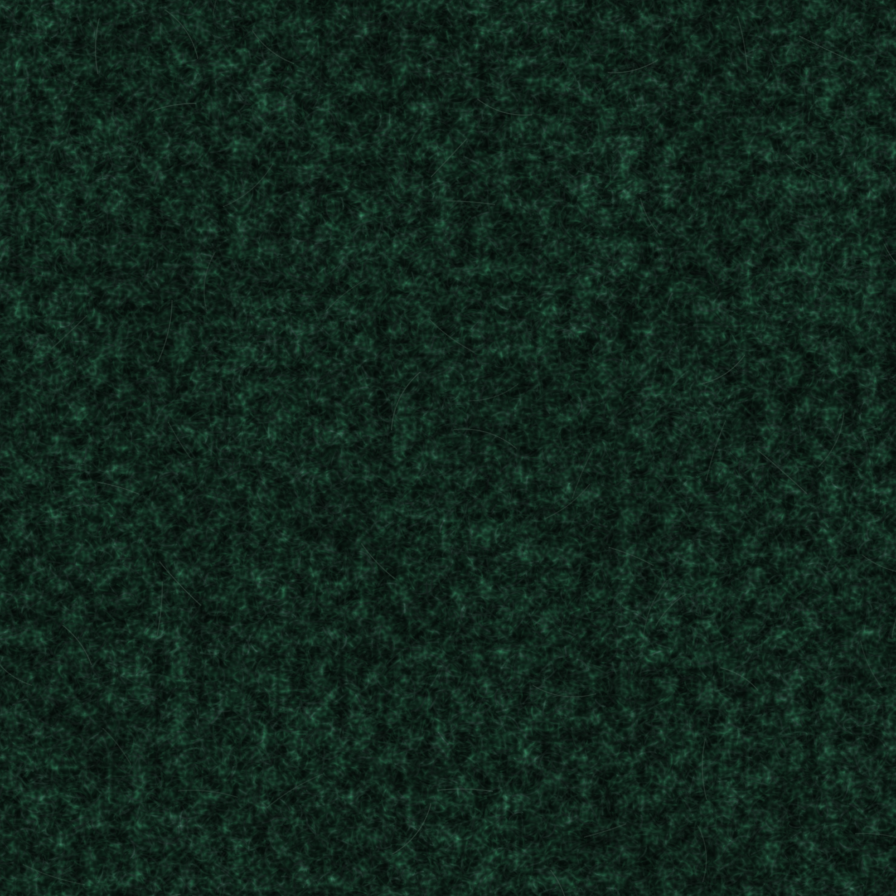
This texture is drawn by a WebGL 1 fragment shader. Its source:

```glsl
precision highp float;
// Dark green felted wool: a shaded, grainy ground of gradient noise is covered
// by layers of short bent fibres, one per jittered grid cell, in green and grey.
// Rare long pale hairs lie on top; soft noise clumps vary the light.

uniform vec2 u_resolution;

#define FIBRE_LAYERS 11
#define FIBRE_CELLS 40.0      // cells per canvas height in the coarsest layer
#define FIBRE_WIDTH 0.0009    // half width, in canvas heights
#define FIBRE_OPACITY 0.62
#define GREY_SHARE 0.62
#define GRAIN_SCALE 185.0
#define GRAIN_DEPTH 0.85
#define CLUMP_SCALE 44.0
#define CLUMP_DEPTH 0.62
#define BLOTCH_DEPTH 0.22
#define HAIR_CELLS 11.0
#define EXPOSURE 1.0

const float HALF_PI = 1.5708;
const vec3 SHADOW = vec3(0.030, 0.085, 0.060);
const vec3 DEEP_GREEN = vec3(0.040, 0.110, 0.076);
const vec3 LIT_GREEN = vec3(0.085, 0.215, 0.150);
const vec3 COOL_GREY = vec3(0.165, 0.195, 0.200);
const vec3 PALE_HAIR = vec3(0.270, 0.350, 0.310);

vec3 hash3(vec2 p) {
  vec3 q = fract(vec3(p.xyx) * vec3(0.1031, 0.1030, 0.0973));
  q += dot(q, q.yxz + 33.33);
  return fract((q.xxy + q.yzz) * q.zyx);
}

float corner(vec2 cell, vec2 offset) {
  float angle = 4.0 * HALF_PI * hash3(cell).x;
  return dot(vec2(cos(angle), sin(angle)), offset);
}

float gradientNoise(vec2 p) {
  vec2 i = floor(p), f = fract(p);
  vec2 u = f * f * f * (f * (f * 6.0 - 15.0) + 10.0);
  vec2 e = vec2(0.0, 1.0);
  return mix(mix(corner(i, f), corner(i + e.yx, f - e.yx), u.x),
             mix(corner(i + e.xy, f - e.xy), corner(i + e.yy, f - e.yy), u.x), u.y);
}

// Coverage of one bent strand around the origin; all lengths in cell units.
float strand(vec2 p, vec3 shape, float halfWidth, float pixel) {
  float turn = 2.0 * shape.x - 1.0;
  float angle = HALF_PI * mix(turn, turn * turn * turn, 0.3);
  float c = cos(angle), s = sin(angle);
  vec2 q = vec2(c * p.x + s * p.y, c * p.y - s * p.x);
  float halfLength = mix(0.25, 0.75, shape.y);
  float bend = 1.2 * (shape.z - 0.5);
  float across = (q.y - bend * q.x * q.x) / sqrt(1.0 + 4.0 * bend * bend * q.x * q.x);
  float d = length(vec2(max(abs(q.x) - halfLength, 0.0), across));
  return 1.0 - smoothstep(halfWidth - pixel, halfWidth + pixel, d);
}

vec3 fibreColour(vec3 rnd) {
  vec3 green = mix(DEEP_GREEN, LIT_GREEN, rnd.x);
  vec3 grey = COOL_GREY * mix(0.55, 1.15, rnd.z);
  return mix(green, grey, GREY_SHARE * rnd.y * rnd.y);
}

// Lays one grid of fibres over the given colour.
vec3 layFibres(vec3 under, vec2 uv, float cells, float seed) {
  vec2 p = uv * cells + seed * vec2(0.37, 0.61);
  vec2 home = floor(p);
  for (int y = -1; y <= 1; y++) {
    for (int x = -1; x <= 1; x++) {
      vec2 id = home + vec2(float(x), float(y));
      vec3 place = hash3(id + seed * 17.0);
      vec3 shape = hash3(id + seed * 17.0 + 71.7);
      float cover = strand(p - id - place.xy, shape, FIBRE_WIDTH * cells, cells / u_resolution.y);
      vec3 tint = fibreColour(hash3(id + seed * 17.0 + 143.1));
      under = mix(under, tint, cover * FIBRE_OPACITY * mix(0.6, 1.3, place.z));
    }
  }
  return under;
}

// Sparse, fine and long hairs that catch the light.
float looseHairs(vec2 uv) {
  vec2 p = uv * HAIR_CELLS;
  float cover = 0.0;
  for (int y = -1; y <= 1; y++) {
    for (int x = -1; x <= 1; x++) {
      vec2 id = floor(p) + vec2(float(x), float(y));
      vec3 place = hash3(id + 311.3);
      vec3 shape = hash3(id + 402.9) * vec3(1.0, 0.3, 1.0);
      float hair = strand(p - id - place.xy, shape, 0.0006 * HAIR_CELLS, HAIR_CELLS / u_resolution.y);
      cover = max(cover, hair * step(0.6, place.z) * place.z);
    }
  }
  return cover;
}

void main() {
  vec2 uv = gl_FragCoord.xy / u_resolution.y;
  float grain = gradientNoise(uv * GRAIN_SCALE);
  float clump = gradientNoise(uv * CLUMP_SCALE + 13.7)
              + 0.6 * gradientNoise(uv * CLUMP_SCALE * 2.1 + 57.3);
  float blotch = gradientNoise(uv * 8.0 + 5.1);

  vec3 colour = mix(SHADOW, LIT_GREEN, clamp(0.25 + 0.6 * clump, 0.0, 1.0));
  for (int i = 0; i < FIBRE_LAYERS; i++) {
    float layer = float(i);
    colour = layFibres(colour, uv, FIBRE_CELLS + 4.0 * layer, layer + 1.0);
  }

  // Hollows and tufts darken and lift the whole pile.
  colour *= EXPOSURE * exp(GRAIN_DEPTH * grain + CLUMP_DEPTH * clump + BLOTCH_DEPTH * blotch);
  colour = mix(colour, PALE_HAIR, 0.5 * looseHairs(uv));
  gl_FragColor = vec4(colour, 1.0);
}
```
